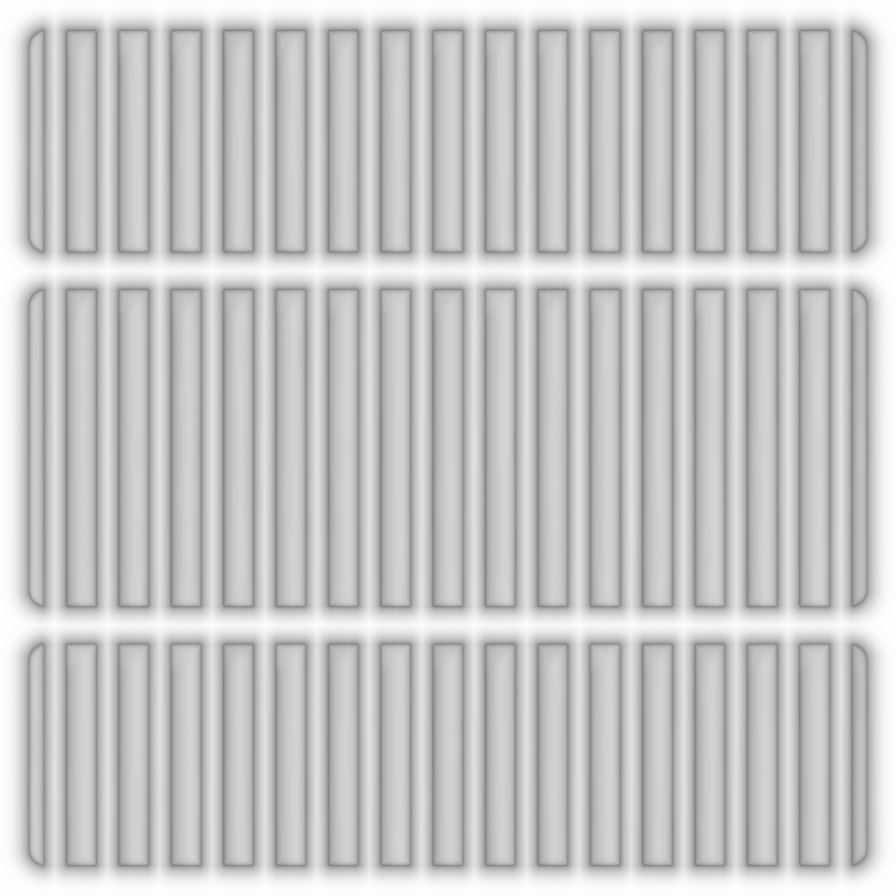
This pattern is drawn by a WebGL 2 fragment shader. Its source:

```glsl
#version 300 es
precision highp float;
// Three rows of upright grey slats with dark soft rims on a white ground.

#define PITCH 0.05846        // distance between slat centres
#define SLAT_HALF 0.0169     // half width of a slat
#define LAST_SLAT 8.0        // index of the outermost, clipped slat
#define PANEL_HALF 0.4674    // half width of each row
#define MID_HALF 0.1771      // half height of the middle row
#define SIDE_HALF 0.1237     // half height of the outer rows
#define SIDE_CENTRE 0.3424   // offset of the outer rows from the middle
#define PANEL_ROUND 0.019    // corner radius of a row
#define RIM_WIDTH 0.0032     // falloff of the dark rim
#define GLOW_WIDTH 0.0145    // reach of the soft shadow
#define GRAIN 0.012          // strength of the surface variation

uniform vec2 u_resolution;
out vec4 fragColor;

float hash(vec2 p) {
    vec3 q = fract(vec3(p.xyx) * 0.1031);
    q += dot(q, q.yzx + 33.33);
    return fract((q.x + q.y) * q.z);
}

float valueNoise(vec2 p) {
    vec2 cell = floor(p);
    vec2 f = fract(p);
    f = f * f * (3.0 - 2.0 * f);
    float low = mix(hash(cell), hash(cell + vec2(1.0, 0.0)), f.x);
    float high = mix(hash(cell + vec2(0.0, 1.0)), hash(cell + 1.0), f.x);
    return mix(low, high, f.y);
}

float roundedBox(vec2 p, vec2 halfSize, float radius) {
    vec2 q = abs(p) - halfSize + radius;
    return length(max(q, 0.0)) + min(max(q.x, q.y), 0.0) - radius;
}

// Grey of the slat face; face.x runs -1..1 across it.
float faceShade(vec2 face, float topDistance, float seed) {
    float across = face.x * 0.5 + 0.5;
    float peak = 0.62 + 0.12 * (seed - 0.5);
    float shade = mix(0.715, 0.825, smoothstep(0.0, peak, across));
    shade -= 0.05 * smoothstep(peak, 1.0, across);
    // Slanted bevel at the upper end
    float slant = topDistance / SLAT_HALF - 1.3 * (1.0 - across);
    float bevel = 1.0 - smoothstep(-0.1, 0.9, slant);
    shade = mix(shade, 0.75 + 0.05 * seed, 0.6 * bevel);
    return shade + 0.012 * (seed - 0.5);
}

void main() {
    vec2 uv = gl_FragCoord.xy / u_resolution;
    float pixel = 1.0 / min(u_resolution.x, u_resolution.y);
    vec2 p = uv - 0.5;

    // Pick the row and the nearest slat
    float split = 0.5 * (MID_HALF + SIDE_CENTRE - SIDE_HALF);
    float row = abs(p.y) < split ? 0.0 : sign(p.y);
    float rowHalf = row == 0.0 ? MID_HALF : SIDE_HALF;
    float slat = clamp(floor(p.x / PITCH + 0.5), -LAST_SLAT, LAST_SLAT);
    vec2 panelPos = vec2(p.x, p.y - row * SIDE_CENTRE);
    vec2 local = vec2(p.x - slat * PITCH, panelPos.y);

    // The rounded row outline clips the end slats
    float panel = roundedBox(panelPos, vec2(PANEL_HALF, rowHalf), PANEL_ROUND);
    float slatBox = roundedBox(local, vec2(SLAT_HALF, rowHalf), 0.003);
    float dist = max(slatBox, panel);

    // Soft shadow outside and a faint line along the row outline
    float outside = max(dist, 0.0);
    float glow = outside / GLOW_WIDTH;
    float ground = 0.995 - 0.22 * exp(-outside / RIM_WIDTH)
                 - 0.225 * exp(-glow * glow);
    ground -= 0.015 * exp(-abs(panel) / 0.0013);

    // Face with a dark inner rim
    float seed = hash(vec2(slat + 20.0, row + 7.0));
    float face = faceShade(local / vec2(SLAT_HALF, rowHalf),
                           rowHalf - local.y, seed);
    face -= 0.23 * exp(min(dist, 0.0) / (0.8 * RIM_WIDTH));

    float grey = mix(face, ground, smoothstep(-0.75 * pixel, 0.75 * pixel, dist));

    // Long vertical streaks, fading on the white ground
    float streak = valueNoise(uv * vec2(260.0, 18.0)) - 0.5;
    grey += GRAIN * streak * (1.0 - smoothstep(0.9, 0.99, grey));

    fragColor = vec4(vec3(clamp(grey, 0.0, 1.0)), 1.0);
}
```
